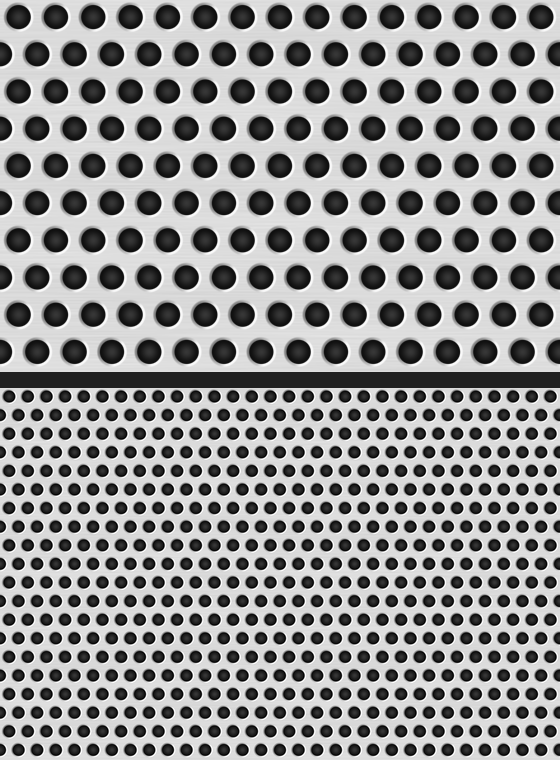
Top, the tile; bottom, the same tile 2 across and 2 down.
A Shadertoy shader for this texture:

```glsl
const vec2  REPEATS      = vec2(15.0, 10.0);  // holes across, rows up (even, so the stagger wraps)
const float ROW_LIFT     = 0.04;              // upward shift of the holes, in cells
const float HOLE_RADIUS  = 0.325;             // in cells
const float RIM_RADIUS   = 0.395;
const vec2  LIGHT_DIR    = vec2(0.93, -0.37); // side of the rim that shines
const vec3  METAL        = vec3(0.86);
const vec3  RIM_SHADOW   = vec3(0.53);
const vec3  RIM_MIDDLE   = vec3(0.74);
const vec3  RIM_SHINE    = vec3(0.98);
const vec3  HOLE_CENTRE  = vec3(0.215);
const vec3  HOLE_EDGE    = vec3(0.055);
const float BRUSH_DEPTH  = 0.010;
const float BAND_DEPTH   = 0.008;
const int   BRUSH_LAYERS = 14;
const float TAU          = 6.2831853;

float hash(float n) {
    return fract(sin(n * 12.99 + 4.1) * 4375.85);
}

// Long horizontal streaks; whole frequencies make the sines wrap.
float brushedStreaks(vec2 uv) {
    float sum = 0.0;
    for (int i = 0; i < BRUSH_LAYERS; i++) {
        float n = float(i);
        float across = 1.0 + floor(6.0 * hash(n));
        float up = 19.0 + 9.0 * n + floor(8.0 * hash(n + 31.0));
        float bend = 0.8 * sin(TAU * (uv.x * (1.0 + mod(n, 3.0)) + hash(n + 57.0)));
        float fade = sin(TAU * (across * uv.x + 2.0 * uv.y + hash(n + 83.0)));
        sum += sin(TAU * (up * uv.y + hash(n + 11.0)) + bend) * (0.4 + 0.6 * fade);
    }
    return sum / sqrt(float(BRUSH_LAYERS)) * 1.6;
}

// Broad, soft changes of brightness along the sheet.
float softBands(vec2 uv) {
    return sin(TAU * (3.0 * uv.y + 0.1) + sin(TAU * uv.x))
         + 0.7 * sin(TAU * (7.0 * uv.y + uv.x));
}

// Offset from the nearest hole centre, in cells; every other row is staggered.
vec2 holeOffset(vec2 uv) {
    vec2 p = uv * REPEATS;
    p.y -= ROW_LIFT;
    p.x += 0.5 * mod(floor(p.y) + 1.0, 2.0);
    return fract(p) - 0.5;
}

void mainImage(out vec4 fragColor, in vec2 fragCoord) {
    vec2 uv = fragCoord / iResolution.xy;
    float pixel = REPEATS.y / iResolution.y;

    // Brushed metal sheet
    vec3 color = METAL + BRUSH_DEPTH * brushedStreaks(uv) + BAND_DEPTH * softBands(uv);

    // Bevelled rim, shadowed on one side and shining on the other
    vec2 offset = holeOffset(uv);
    float dist = length(offset);
    float facing = dot(offset / max(dist, 0.001), LIGHT_DIR);
    vec3 rim = mix(RIM_MIDDLE, RIM_SHADOW, smoothstep(0.0, 0.9, -facing));
    rim = mix(rim, RIM_SHINE, smoothstep(-0.1, 0.6, facing));
    float depth = smoothstep(RIM_RADIUS, HOLE_RADIUS, dist);
    rim += 0.12 * (0.5 - depth) * smoothstep(0.3, -0.5, facing);
    float rimMask = 1.0 - smoothstep(-pixel, pixel, dist - RIM_RADIUS);
    color = mix(color, rim, rimMask);

    // Dark hole with a faint glow in its middle
    vec3 hole = mix(HOLE_CENTRE, HOLE_EDGE, smoothstep(0.0, 1.0, dist / HOLE_RADIUS));
    float holeMask = 1.0 - smoothstep(-0.8 * pixel, 0.8 * pixel, dist - HOLE_RADIUS);
    color = mix(color, hole, holeMask);

    fragColor = vec4(clamp(color, 0.0, 1.0), 1.0);
}
```
